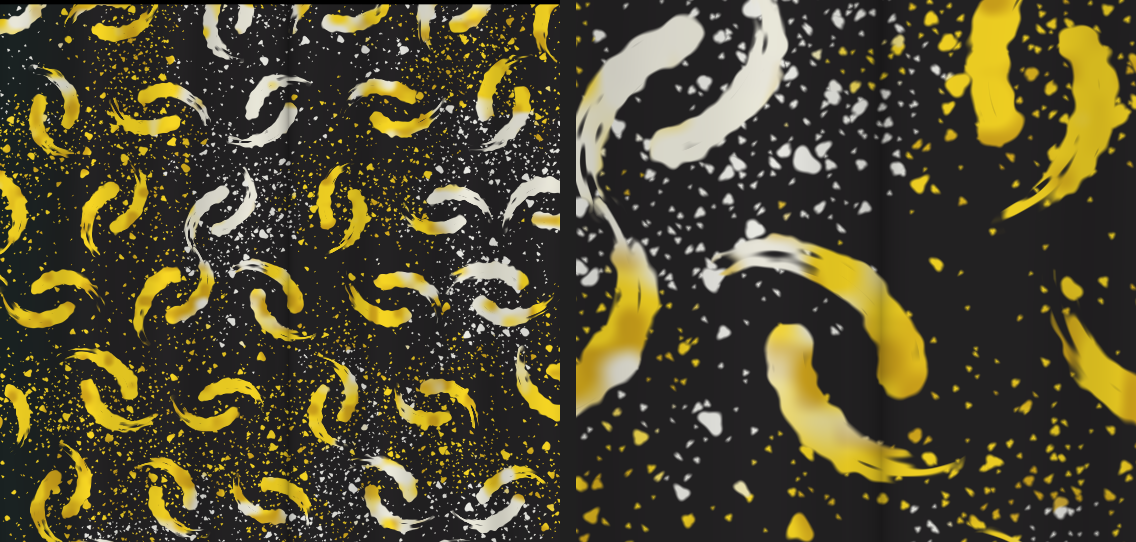
Left, the full canvas; right, a detail of the centre.
Give the GLSL for this pattern, as a Shadertoy shader.

```glsl
const vec3 CLOTH = vec3(0.130, 0.125, 0.130);
const vec3 CLOTH_EDGE = vec3(0.095, 0.125, 0.125);
const vec3 YELLOW = vec3(0.90, 0.78, 0.13);
const vec3 MUSTARD = vec3(0.76, 0.60, 0.10);
const vec3 WHITE = vec3(0.85, 0.85, 0.83);
const vec2 PAIR_CELL = vec2(0.205, 0.178);  // spacing of the stroke pairs
const float PAIR_JITTER = 0.035;
const float ARC_RADIUS = 0.077;
const float ARC_SWEEP = 0.90;               // half angle of a stroke
const float ARC_WIDTH = 0.0135;             // half width of a stroke
const vec2 ARC_OFFSET = vec2(0.032, 0.020); // stroke centre from pair centre
const float STREAK_FREQ = 260.0;
const float SOFTNESS = 0.0015;
const float CREASE_X = 0.515;
const float TOP_EDGE = 0.008;

vec2 hash2(vec2 p) {
    vec3 q = fract(p.xyx * vec3(0.1031, 0.1030, 0.0973));
    q += dot(q, q.yzx + 33.33);
    return fract((q.xx + q.yz) * q.zy);
}

float noise(vec2 p) {
    vec2 i = floor(p), f = fract(p);
    f = f * f * (3.0 - 2.0 * f);
    float low = mix(hash2(i).x, hash2(i + vec2(1, 0)).x, f.x);
    float high = mix(hash2(i + vec2(0, 1)).x, hash2(i + vec2(1, 1)).x, f.x);
    return mix(low, high, f.y);
}

float coverage(float d) {
    float s = max(SOFTNESS, 0.75 / iResolution.y);
    return 1.0 - smoothstep(-s, s, d);
}

vec2 rotate(vec2 p, float a) {
    float c = cos(a), s = sin(a);
    return vec2(c * p.x - s * p.y, s * p.x + c * p.y);
}

// Share of white pigment: broad regions broken by smaller patches
float whiteness(vec2 p) {
    float n = 0.6 * noise(p * 4.5 + 7.0) + 0.4 * noise(p * 32.0);
    return smoothstep(0.44, 0.62, n);
}

vec3 pigment(vec2 p, float white) {
    vec3 yellow = mix(MUSTARD, YELLOW, smoothstep(0.1, 0.6, noise(p * 45.0 + 3.0)));
    return mix(yellow, WHITE, white);
}

// Curved brush stroke: blunt head, tapered dry tail
float brushArc(vec2 p, float seed) {
    float angle = clamp(atan(p.y, p.x), -ARC_SWEEP, ARC_SWEEP);
    float t = angle / ARC_SWEEP;
    float radius = ARC_RADIUS * (1.0 - 0.12 * t);
    float across = length(p) - radius;
    float dry = smoothstep(0.1, -1.0, t);
    float width = ARC_WIDTH * (1.0 - 0.5 * dry);
    float rough = (noise(p * 110.0 + seed) - 0.5) * 0.006;
    float d = length(p - radius * vec2(cos(angle), sin(angle))) - width + rough;
    float streak = noise(vec2(across * STREAK_FREQ + seed, t * 3.5));
    float bristles = smoothstep(dry * 0.75 - 0.25, dry * 0.75 + 0.1, streak);
    return coverage(d) * bristles;
}

// Staggered grid of facing stroke pairs
float strokes(vec2 p) {
    float cover = 0.0;
    float row = floor(p.y / PAIR_CELL.y);
    for (int j = -1; j <= 1; j++) {
        float y = row + float(j);
        float shift = 0.5 * mod(y, 2.0);
        float column = floor(p.x / PAIR_CELL.x - shift);
        for (int i = -1; i <= 1; i++) {
            vec2 id = vec2(column + float(i), y);
            vec2 h = hash2(id + 51.0), k = hash2(id + 93.0);
            vec2 centre = (id + vec2(0.5 + shift, 0.5)) * PAIR_CELL;
            vec2 q = p - centre - (h - 0.5) * PAIR_JITTER;
            if (length(q) > 0.16) continue;
            q = rotate(q, 6.2832 * k.x) / mix(0.9, 1.15, h.y);
            if (k.y > 0.5) q.y = -q.y;
            cover = max(cover, brushArc(q + ARC_OFFSET, 40.0 * h.x));
            cover = max(cover, brushArc(ARC_OFFSET - q, 40.0 * h.y));
        }
    }
    return cover;
}

// Cellular splatter: x is coverage, y is whiteness
vec2 splatter(vec2 p, float cell, float minR, float maxR, float amount) {
    vec2 result = vec2(0.0);
    vec2 base = floor(p / cell);
    for (int n = 0; n < 9; n++) {
        vec2 id = base + vec2(n % 3 - 1, n / 3 - 1);
        vec2 h = hash2(id + cell * 900.0), k = hash2(id + cell * 1700.0 + 31.0);
        vec2 centre = (id + 0.5 + 0.8 * (h - 0.5)) * cell;
        float clump = smoothstep(0.15, 0.8, noise(centre * 8.0 + 19.0));
        if (k.x > amount * (0.35 + 1.3 * clump)) continue;
        vec2 q = p - centre;
        float wobble = 1.0 + 0.15 * sin(3.0 * atan(q.y, q.x + 1e-5) + 40.0 * h.x);
        float c = coverage(length(q) - mix(minR, maxR, k.y * k.y) * wobble);
        if (c > result.x) result = vec2(c, smoothstep(0.3, 0.6, whiteness(centre) + 0.4 * (h.y - 0.5)));
    }
    return result;
}

void mainImage(out vec4 fragColor, in vec2 fragCoord) {
    vec2 p = fragCoord / iResolution.y;
    float u = fragCoord.x / iResolution.x;

    // Cloth and splatter, fine to coarse
    vec3 color = mix(CLOTH_EDGE, CLOTH, smoothstep(0.0, 0.2, u));
    vec2 warped = p + 0.0012 * sin(p.yx * 310.0);
    for (int i = 0; i < 3; i++) {
        float size = exp2(float(i) * 0.9);
        vec2 dots = splatter(warped, 0.0105 * size, 0.0008 * size, 0.0023 * size, 0.52);
        color = mix(color, pigment(p, dots.y), dots.x);
    }

    // Brush strokes
    color = mix(color, pigment(p, 0.95 * whiteness(p)), strokes(p + 0.003 * sin(p.yx * 37.0)));

    // Soft folds and the centre crease
    float x = u + 0.006 * sin(p.y * 5.0);
    float folds = 0.05 * sin(x * 47.0) + 0.03 * sin(x * 83.0 + 1.5 * sin(p.y * 3.0));
    float crease = u - CREASE_X;
    folds -= 0.25 * exp(-abs(crease) * 160.0);
    folds += 0.08 * exp(-abs(crease + 0.02) * 60.0);
    color *= 1.0 + folds;

    color *= 1.0 - coverage(1.0 - TOP_EDGE - p.y);
    fragColor = vec4(color, 1.0);
}
```
